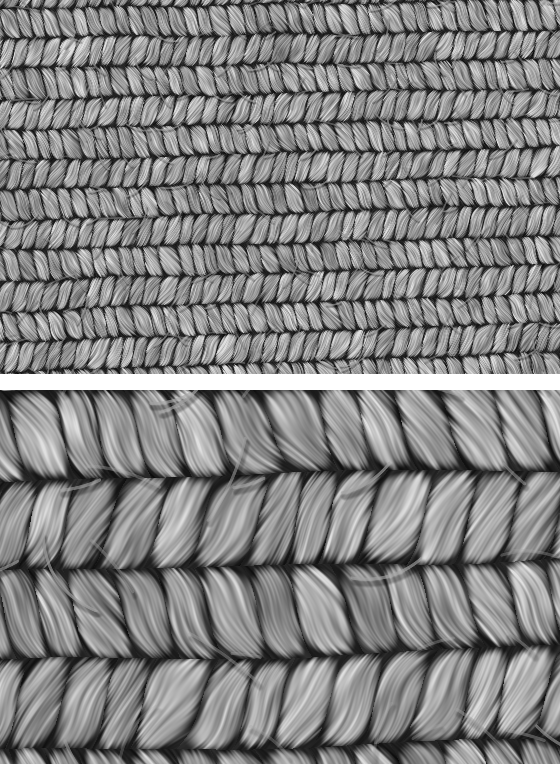
Top: the whole. Bottom: its middle third, enlarged.
A Shadertoy shader for this texture:

```glsl
// Grey woven natural-fibre rug: stacked rows of twisted strands with alternating lean.
#define STRANDS 38.5      // strands across the canvas
#define HAIR_CELLS 18.8   // stray-hair cells across, one row high each
#define ROW_WAVE 0.10     // waviness of the rows
#define FIBRES 6.5        // fibres across one strand
#define FIBRE_LEAN 0.65   // extra lean of fibres inside a strand
#define FIBRE_CONTRAST 0.36
#define STRAND_VARIATION 0.13
#define HAIR_WIDTH 0.012  // in row heights
#define HAIR_AMOUNT 0.55  // share of hairs that are present
#define STRAW 0.635       // fibre brightness
#define GAP 0.13          // brightness inside the gaps

vec2 hash2(vec2 p) {
    vec3 a = fract(p.xyx * vec3(0.1031, 0.1030, 0.0973));
    a += dot(a, a.yzx + 33.33);
    return fract((a.xx + a.yz) * a.zy);
}

float cornerSlope(vec2 cell, vec2 corner, vec2 f) {
    return dot(hash2(cell + corner) * 2.0 - 1.0, f - corner);
}

// Gradient noise, roughly -0.7 to 0.7
float gradientNoise(vec2 p) {
    vec2 i = floor(p), f = p - i;
    vec2 u = f * f * f * (f * (f * 6.0 - 15.0) + 10.0);
    float low = mix(cornerSlope(i, vec2(0, 0), f), cornerSlope(i, vec2(1, 0), f), u.x);
    float high = mix(cornerSlope(i, vec2(0, 1), f), cornerSlope(i, vec2(1, 1), f), u.x);
    return 1.4 * mix(low, high, u.y);
}

// Row coordinate, counted downwards, with a slight fan-shaped tilt
float rowCoord(vec2 uv) {
    float down = 1.0 - uv.y;
    float row = down * mix(12.34, 12.74, uv.x) + mix(0.72, 1.0, uv.x);
    return row + ROW_WAVE * gradientNoise(vec2(uv.x * 7.0, row * 0.6));
}

// Brightness of the twisted strands
float strandShade(vec2 uv, float row) {
    float rowId = floor(row);
    float q = row - rowId - 0.5;
    float dir = mod(rowId, 2.0) < 0.5 ? -1.0 : 1.0;

    // Uneven strand spacing with curved, leaning sides
    vec2 rowRnd = hash2(vec2(rowId, 17.0));
    float s = uv.x * (STRANDS + 2.0 * rowRnd.x - 1.0) + rowRnd.y;
    s += 0.45 * gradientNoise(vec2(uv.x * 17.0, rowId * 7.3));
    s -= dir * q * (0.4 + 1.1 * q * q);
    float id = floor(s);
    float a = s - id - 0.5;
    vec2 rnd = hash2(vec2(id, rowId * 3.0 + 5.0));

    // Fibres run along the twist, grouped in clumps
    float across = a - dir * FIBRE_LEAN * q + 0.10 * sin(q * 5.0 + rnd.x * 6.0);
    vec2 seed = rnd * vec2(61.0, 37.0);
    float fibre = 0.65 * gradientNoise(vec2(across * FIBRES, q * 1.6) + seed)
                + 0.50 * gradientNoise(vec2(across * FIBRES * 2.0, q * 2.4) + seed.yx)
                + 0.35 * gradientNoise(vec2(across * 2.5, q) + seed + 9.0);

    // Rounded body with ragged edges
    float body = pow(abs(2.0 * a), 2.6)
               + pow(abs(2.0 * q) * (0.95 + 0.10 * rnd.y), 4.5);
    float lit = 1.0 - smoothstep(0.30, 1.20, body - 0.45 * fibre);

    float patches = gradientNoise(vec2(uv.x * 9.0, rowId * 0.73));
    float tone = STRAW + STRAND_VARIATION * (rnd.x - 0.5) + 0.08 * patches;
    tone += FIBRE_CONTRAST * fibre - 0.10 * a - 0.06 * q;
    return mix(GAP + 0.12 * fibre, tone, lit);
}

// Coverage of loose hairs near the row seams
float strayHairs(vec2 p, float pixel) {
    float cover = 0.0;
    for (int k = 0; k < 2; k++)
    for (int j = -1; j <= 1; j++)
    for (int i = -1; i <= 1; i++) {
        vec2 cell = floor(p) + vec2(i, j);
        vec2 place = hash2(cell + float(k) * 43.0);
        vec2 form = hash2(cell + float(k) * 71.0 + 11.0);
        vec2 r = p - cell - vec2(place.x, 0.3 * (place.y - 0.5));
        float angle = 2.6 * (form.x - 0.5);
        r = mat2(cos(angle), -sin(angle), sin(angle), cos(angle)) * r;
        r.y += (place.y - 0.5) * 1.3 * r.x * r.x;
        float halfLength = mix(0.15, 0.55, place.x);
        float dist = length(vec2(max(abs(r.x) - halfLength, 0.0), r.y));
        float line = 1.0 - smoothstep(HAIR_WIDTH, HAIR_WIDTH + pixel, dist);
        cover = max(cover, line * step(form.y, HAIR_AMOUNT) * (0.4 + 0.6 * place.y));
    }
    return cover;
}

void mainImage(out vec4 fragColor, in vec2 fragCoord) {
    vec2 uv = fragCoord / iResolution.xy;
    float row = rowCoord(uv);
    float grey = strandShade(uv, row);

    // Hairs with a soft shadow just below them
    vec2 p = vec2(uv.x * HAIR_CELLS, row);
    float pixel = HAIR_CELLS / iResolution.x;
    grey *= 1.0 - 0.30 * strayHairs(p - vec2(0.02, 0.05), pixel + 0.03);
    grey = mix(grey, 0.64, 0.65 * strayHairs(p, pixel));

    fragColor = vec4(vec3(clamp(grey, 0.04, 0.88)), 1.0);
}
```
